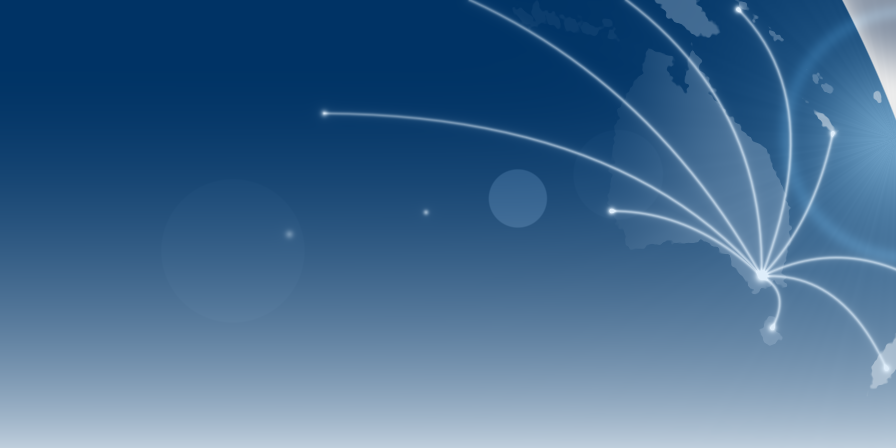
Reproduce this background procedurally as a Shadertoy shader.

```glsl
// A deep blue sky fading to pale haze, with faint land, a planet rim and a lens flare.
// Glowing quadratic arcs fan out from one hub; land is a rough polygon plus ellipses
// whose coasts are roughened by noise. Units: canvas height = 1, x runs from 0 to 2.

const vec3 NAVY = vec3(0.0, 0.2, 0.395);
const vec3 HAZE = vec3(0.75, 0.81, 0.865);
const vec3 FLARE = vec3(0.50, 0.70, 0.84);
const vec3 LAND = vec3(0.60, 0.70, 0.80);
const vec3 LIGHT = vec3(0.87, 0.93, 0.98);
const vec2 HUB = vec2(1.70, 0.383);

float hash(vec2 p) {
    return fract(sin(dot(p, vec2(127.1, 311.7))) * 43758.5453);
}

float noise(vec2 p) {
    vec2 i = floor(p), f = fract(p);
    f = f * f * (3.0 - 2.0 * f);
    return mix(mix(hash(i), hash(i + vec2(1, 0)), f.x),
               mix(hash(i + vec2(0, 1)), hash(i + vec2(1, 1)), f.x), f.y);
}

float fill(float d, float px) {
    return 1.0 - smoothstep(-px, px, d);
}

float segmentDist(vec2 p, vec2 a, vec2 b) {
    vec2 ab = b - a;
    return length(p - a - ab * clamp(dot(p - a, ab) / dot(ab, ab), 0.0, 1.0));
}

float ellipseDist(vec2 p, vec2 center, vec2 radii, float angle) {
    float c = cos(angle), s = sin(angle);
    vec2 q = mat2(c, -s, s, c) * (p - center);
    return (length(q / radii) - 1.0) * min(radii.x, radii.y);
}

// Signed distance to the large land outline
float continentDist(vec2 p) {
    const int N = 17;
    vec2 v[N] = vec2[N](
        vec2(1.544, .904), vec2(1.594, .786), vec2(1.706, .667), vec2(1.760, .570),
        vec2(1.763, .466), vec2(1.750, .367), vec2(1.672, .349), vec2(1.625, .427),
        vec2(1.563, .464), vec2(1.406, .448), vec2(1.362, .531), vec2(1.375, .745),
        vec2(1.427, .839), vec2(1.448, .891), vec2(1.500, .875), vec2(1.492, .839),
        vec2(1.531, .797));
    float d = 9.0, side = 1.0;
    for (int i = 0; i < N; i++) {
        vec2 a = v[i], b = v[(i + 1) % N];
        d = min(d, segmentDist(p, a, b));
        if ((a.y > p.y) != (b.y > p.y) &&
            p.x < a.x + (b.x - a.x) * (p.y - a.y) / (b.y - a.y)) side = -side;
    }
    return side * d;
}

// Short chain of islets scattered between two points
float isletDist(vec2 p, vec2 a, vec2 b, float size) {
    float d = 9.0;
    for (float i = 0.0; i < 6.0; i++) {
        vec2 jitter = vec2(hash(vec2(i, a.x)), hash(vec2(a.y, i))) - 0.5;
        vec2 c = mix(a, b, i / 5.0) + 0.02 * jitter;
        d = min(d, ellipseDist(p, c, size * vec2(1.6, 0.7), -0.8));
    }
    return d;
}

// Soft line along a quadratic curve from the hub
float arc(vec2 p, vec2 control, vec2 end) {
    float d = 9.0;
    vec2 last = HUB;
    for (int i = 1; i <= 24; i++) {
        float t = float(i) / 24.0;
        vec2 next = mix(mix(HUB, control, t), mix(control, end, t), t);
        d = min(d, segmentDist(p, last, next));
        last = next;
    }
    float fade = mix(1.0, 0.65, smoothstep(0.2, 1.0, distance(p, HUB)));
    return fade * (0.5 * exp(-d * d / 0.000014) + 0.22 * exp(-d / 0.007));
}

float spark(vec2 p, vec2 center, float size) {
    float d = distance(p, center) / size;
    return exp(-d * d) + 0.25 * exp(-d * 0.9);
}

void mainImage(out vec4 fragColor, in vec2 fragCoord) {
    vec2 p = fragCoord / iResolution.y;
    float px = 1.0 / iResolution.y;

    // Sky, haze and flare glow
    float depth = 1.0 - p.y;
    float haze = 0.44 * smoothstep(0.12, 0.95, depth) + 0.56 * pow(depth, 5.0);
    vec3 color = mix(NAVY, HAZE, haze);
    vec2 flarePos = vec2(2.0, 0.69);
    float r = distance(p, flarePos);
    float glow = 0.52 * exp(-r * r * 40.0) + 0.32 * exp(-r * r * 6.0);
    color = mix(color, FLARE, glow);

    // Land and islands
    float rough = 0.016 * (noise(p * 45.0) - 0.5) + 0.01 * (noise(p * 110.0) - 0.5);
    float mainland = fill(continentDist(p) + rough, px);
    color = mix(color, LAND, mainland * mix(0.05, 0.38, smoothstep(1.32, 1.68, p.x)));
    float isles = ellipseDist(p, vec2(1.53, 0.975), vec2(0.085, 0.03), -0.6);
    isles = min(isles, ellipseDist(p, vec2(1.722, 0.255), vec2(0.018, 0.028), 0.0));
    isles = min(isles, isletDist(p, vec2(1.67, 0.98), vec2(1.74, 0.91), 0.006));
    isles = min(isles, isletDist(p, vec2(1.825, 0.83), vec2(1.845, 0.80), 0.004));
    color = mix(color, LAND, 0.4 * fill(isles + rough, px));
    float faint = isletDist(p, vec2(1.16, 0.97), vec2(1.36, 0.93), 0.014);
    color = mix(color, LAND, 0.07 * fill(faint + rough, px));
    float bright = ellipseDist(p, vec2(1.982, 0.195), vec2(0.068, 0.022), 1.05);
    bright = min(bright, ellipseDist(p, vec2(1.84, 0.73), vec2(0.034, 0.006), -0.8));
    bright = min(bright, ellipseDist(p, vec2(1.96, 0.785), vec2(0.011, 0.016), 0.0));
    color = mix(color, HAZE, 0.7 * fill(bright + 0.7 * rough, px));

    // Pale space beyond the planet rim
    float rim = distance(p, vec2(-0.43, -0.198)) - 2.602;
    vec3 space = mix(vec3(0.53, 0.58, 0.65), vec3(0.93), smoothstep(0.95, 0.78, p.y));
    space = mix(space, vec3(0.92), 0.6 * exp(-max(rim, 0.0) * 45.0));
    color = mix(color, space, 1.0 - fill(rim, px));

    // Lens discs, ring and slight rays
    color += 0.10 * fill(distance(p, vec2(1.156, 0.557)) - 0.065, px);
    color += 0.015 * fill(distance(p, vec2(1.38, 0.61)) - 0.10, px);
    color += 0.012 * fill(distance(p, vec2(0.52, 0.44)) - 0.16, px);
    float ring = (distance(p, vec2(2.03, 0.70)) - 0.275) / 0.018;
    color += vec3(0.05, 0.075, 0.085) * exp(-ring * ring);
    float angle = atan(p.y - flarePos.y, p.x - flarePos.x);
    color += 0.025 * (noise(vec2(angle * 40.0, 3.0)) - 0.5) * exp(-r * 3.0);

    // Arcs and their end lights
    float lines = arc(p, vec2(1.391, 0.742), vec2(0.724, 0.747));
    lines = max(lines, arc(p, vec2(1.458, 0.813), vec2(1.049, 1.0)));
    lines = max(lines, arc(p, vec2(1.708, 0.766), vec2(1.398, 1.0)));
    lines = max(lines, arc(p, vec2(1.852, 0.773), vec2(1.648, 0.979)));
    lines = max(lines, arc(p, vec2(1.818, 0.505), vec2(1.859, 0.703)));
    lines = max(lines, arc(p, vec2(1.549, 0.529), vec2(1.365, 0.529)));
    lines = max(lines, arc(p, vec2(1.766, 0.349), vec2(1.724, 0.268)));
    lines = max(lines, arc(p, vec2(1.880, 0.396), vec2(1.979, 0.177)));
    lines = max(lines, arc(p, vec2(1.865, 0.466), vec2(2.031, 0.385)));
    float lights = spark(p, HUB, 0.013) + 0.8 * spark(p, vec2(1.365, 0.529), 0.008);
    lights += 0.8 * spark(p, vec2(1.648, 0.979), 0.008) + 0.7 * spark(p, vec2(1.859, 0.703), 0.008);
    lights += 0.8 * spark(p, vec2(1.724, 0.268), 0.009) + 0.8 * spark(p, vec2(1.979, 0.177), 0.009);
    lights += 0.4 * spark(p, vec2(0.724, 0.747), 0.008) + 0.5 * spark(p, vec2(0.951, 0.526), 0.006);
    lights += 0.3 * spark(p, vec2(0.646, 0.477), 0.009);
    color = mix(color, LIGHT, clamp(lines + lights, 0.0, 1.0));

    fragColor = vec4(clamp(color, 0.0, 1.0), 1.0);
}
```
